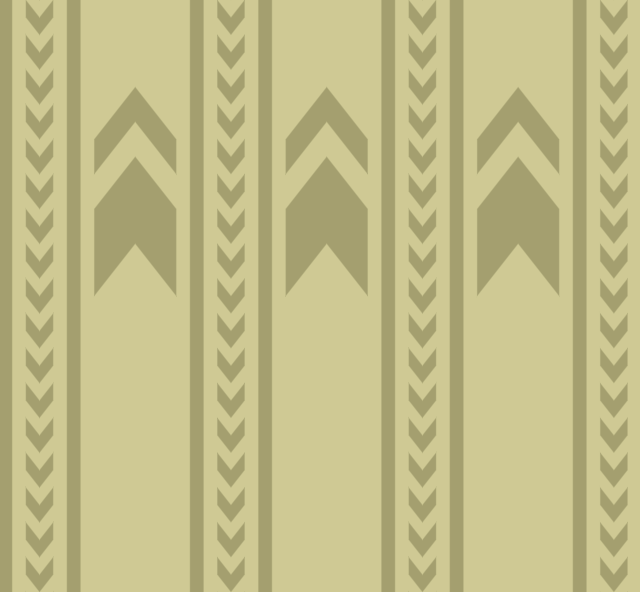
Give the GLSL for this pattern, as a Shadertoy shader.

```glsl
// Two-tone striped border: paired vertical bars enclose a chain of small
// downward chevrons, and wide lanes between them hold two upward arrows.
// Everything sits on one cell grid, drawn as bands of sheared distance fields.

const vec3 GROUND = vec3(0.81, 0.79, 0.58);
const vec3 INK = vec3(0.645, 0.625, 0.437);

const float ROWS = 34.0;                        // cells over the canvas height
const vec2 CELL = vec2(0.0231, 1.0 / ROWS);     // cell size, canvas height = 1
const float PERIOD = 14.0;                      // cells from chain to chain
const float CHAIN_X = 2.89;                     // centre of the first chain
const float CHAIN_HALF = 1.0;                   // half width of small chevrons
const float BAR_X = 2.5;                        // bar centre from chain centre
const float BAR_HALF = 0.5;
const float ARROW_HALF = 3.0;                   // half width of large arrows
const vec2 THIN_ARROW = vec2(5.0, 7.0);         // apex and notch rows from top
const vec2 THICK_ARROW = vec2(9.0, 14.0);
const float SOFTNESS = 0.0030;                  // edge width, canvas height = 1

// Signed distance to the interval [range.x, range.y], in cells.
float interval(float v, vec2 range) {
    return abs(v - 0.5 * (range.x + range.y)) - 0.5 * (range.y - range.x);
}

void mainImage(out vec4 fragColor, in vec2 fragCoord) {
    vec2 pos = fragCoord / iResolution.y;
    vec2 grid = vec2(pos.x, 1.0 - pos.y) / CELL;

    // Fold each period about its chain, and measure from the lane centre
    float fromChain = abs(mod(grid.x - CHAIN_X + 0.5 * PERIOD, PERIOD) - 0.5 * PERIOD);
    float fromLane = 0.5 * PERIOD - fromChain;

    // Converts sheared cell distances to canvas distances
    float slantScale = 1.0 / length(1.0 / CELL);

    // Vertical bars
    float bars = (abs(fromChain - BAR_X) - BAR_HALF) * CELL.x;

    // Chain of small chevrons, one every two rows
    float phase = mod(grid.y + fromChain - 0.5, 2.0) - 1.0;
    float chain = max((abs(phase) - 0.5) * slantScale,
                      (fromChain - CHAIN_HALF) * CELL.x);

    // Thin and thick arrows, one pair in each lane
    float slant = mod(grid.y, ROWS) - fromLane;
    float arrows = min(interval(slant, THIN_ARROW), interval(slant, THICK_ARROW));
    arrows = max(arrows * slantScale, (fromLane - ARROW_HALF) * CELL.x);

    // Soft edges, never narrower than one pixel
    float dist = min(bars, min(chain, arrows));
    float edge = 0.5 * max(SOFTNESS, 1.0 / iResolution.y);
    float ink = 1.0 - smoothstep(-edge, edge, dist);
    fragColor = vec4(mix(GROUND, INK, ink), 1.0);
}
```
